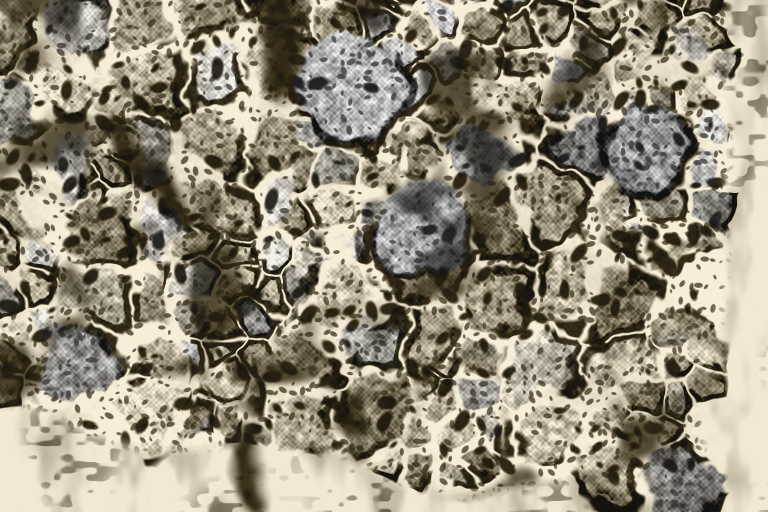
Reproduce this texture procedurally as a Shadertoy shader.

```glsl
// Crust of cobbled grey and tan grains in a pale cream cement, with dark cracks
// and pits. Two sizes of Voronoi grains are blended, three pale slabs are laid
// on top, and cell centres decide where the ragged crust ends.

float hash(vec2 p) {
    return fract(sin(dot(p, vec2(127.1, 311.7))) * 43758.5);
}

vec2 hash2(vec2 p) {
    return vec2(hash(p), hash(p + 57.3));
}

float noise(vec2 p) {
    vec2 i = floor(p), f = fract(p);
    f = f * f * (3.0 - 2.0 * f);
    return mix(mix(hash(i), hash(i + vec2(1, 0)), f.x),
               mix(hash(i + vec2(0, 1)), hash(i + vec2(1, 1)), f.x), f.y);
}

float fbm(vec2 p) {
    return 0.55 * noise(p) + 0.3 * noise(p * 2.1 + 7.0) + 0.15 * noise(p * 4.3 + 3.0);
}

float segment(vec2 p, vec2 a, vec2 b) {
    vec2 d = b - a;
    return length(p - a - d * clamp(dot(p - a, d) / dot(d, d), 0.0, 1.0));
}

// Positive inside the crust, negative on the bare cream ground
float crust(vec2 p) {
    float bottom = 0.19 - 0.14 * p.x + 0.03 * sin(p.x * 11.0 + 1.5);
    return min(p.y - bottom, 1.42 - 0.05 * smoothstep(0.5, 0.1, p.y) - p.x);
}

// Randomly turned oval pits, at most one per cell
float pits(vec2 q, float share) {
    float mask = 0.0;
    for (int k = 0; k < 9; k++) {
        vec2 cell = floor(q) + vec2(k % 3 - 1, k / 3 - 1);
        vec2 d = q - cell - 0.2 - 0.6 * hash2(cell);
        float a = 6.28 * hash(cell + 9.1);
        d = mat2(cos(a), sin(a), -sin(a), cos(a)) * d * vec2(0.75, 1.3);
        float r = 0.15 + 0.3 * hash(cell + 4.7);
        mask = max(mask, step(hash(cell + 2.9), share) * smoothstep(r + 0.1, r - 0.12, length(d)));
    }
    return mask;
}

// Grain layer: x = tone, y = coolness of the grey, z = grain coverage
vec3 grains(vec2 p, float scale) {
    vec2 q = p * scale + 0.5 * vec2(fbm(p * 17.0), fbm(p * 17.0 + 31.0));
    float near = 9.0, next = 9.0;
    vec2 id = vec2(0), offset = vec2(0);
    for (int k = 0; k < 9; k++) {
        vec2 cell = floor(q) + vec2(k % 3 - 1, k / 3 - 1);
        vec2 d = q - cell - 0.1 - 0.8 * hash2(cell);
        float dist = length(d);
        if (dist < near) {
            next = near; near = dist; id = cell; offset = d;
        } else next = min(next, dist);
    }
    float edge = 0.5 * (next - near);
    float inside = step(0.0, crust((q - offset) / scale - 0.25 / scale));
    float gap = 0.03 + 0.13 * noise(p * 13.0 + 5.0);
    float body = inside * smoothstep(gap - 0.03, gap + 0.04, edge);

    // Grain face, brighter toward the upper left
    float tone = mix(0.5, 0.85, hash(id + 3.3)) + 0.13 * dot(offset, vec2(-0.6, 0.8));
    tone = mix(0.95, tone, body);

    // Broken cracks, mostly along the lower right rims
    float side = dot(offset / (near + 0.01), vec2(0.75, -0.65));
    float gate = smoothstep(0.5, 0.62, noise(p * 15.0 + 40.0) + 0.2 * side);
    float crack = inside * gate * smoothstep(0.085, 0.035, abs(edge - 0.09));
    return vec3(mix(tone, 0.1, 0.95 * crack), hash(id + 8.8), body);
}

void mainImage(out vec4 fragColor, in vec2 fragCoord) {
    vec2 p = fragCoord / iResolution.y;
    vec2 wobble = 0.02 * vec2(fbm(p * 12.0), fbm(p * 12.0 + 20.0)) - 0.01;

    // Large grains with patches of small rubble
    float rubble = smoothstep(0.5, 0.58, noise(p * 4.5 + 2.0));
    vec3 layer = mix(grains(p, 7.5), grains(p, 14.0), rubble);
    float inCrust = smoothstep(-0.02, 0.02, crust(p + wobble));

    // Pale bluish slabs: centre and radius
    vec3 slabs[3] = vec3[3](vec3(0.69, 0.83, 0.108), vec3(0.83, 0.55, 0.092), vec3(1.26, 0.7, 0.085));
    for (int k = 0; k < 3; k++) {
        vec2 d = p + 2.0 * wobble - slabs[k].xy;
        float rim = length(d) - slabs[k].z - 0.02 * (noise(p * 30.0) - 0.5);
        float arc = smoothstep(0.012, 0.004, abs(rim)) * smoothstep(0.45, 0.6, noise(p * 11.0 + 8.0) + 1.5 * (d.x - d.y));
        layer = mix(layer, vec3(0.73 - 0.05 * float(k), 1.15, 1.0), smoothstep(0.006, -0.006, rim));
        layer.x = mix(layer.x, 0.12, arc);
    }

    // Woven stipple, grit and pits
    float tone = layer.x;
    float weave = sin(p.x * 610.0 + 3.0 * noise(p * 20.0)) * sin(p.y * 590.0 + 3.0 * noise(p * 20.0 + 9.0));
    float grit = noise(p * 150.0) + noise(p * 75.0) - 1.0;
    tone += layer.z * (0.07 * weave + 0.26 * grit) + 0.05 * grit * inCrust;
    tone += 0.22 * (fbm(p * 9.0 + 13.0) - 0.48) * inCrust;
    tone = mix(tone, 0.22, 0.75 * inCrust * pits(p * 62.0, 0.4));
    tone = mix(tone, 0.1, 0.9 * inCrust * pits(p * 27.0 + wobble * 20.0, 0.27));

    // Deep hollows, both scattered and in three long shadows
    float hollow = 0.75 * inCrust * smoothstep(0.6, 0.76, fbm(p * 7.0 + 60.0));
    vec2 s = p + 2.5 * wobble;
    float shade = segment(s, vec2(0.55, 0.84), vec2(0.55, 1.02));
    shade = min(shade, segment(s, vec2(0.22, 0.74), vec2(0.36, 0.57)) + 0.012);
    shade = min(shade, segment(s, vec2(0.49, 0.03), vec2(0.49, 0.14)) + 0.012);
    hollow = max(hollow, 0.9 * smoothstep(0.055, 0.015, shade));
    tone = mix(tone, 0.08 + 0.12 * noise(p * 60.0), hollow);

    // Bare ground with soft stains and faint dashes
    float stain = fbm(p * vec2(16.0, 7.0));
    float dashes = smoothstep(0.62, 0.8, noise(p * vec2(45.0, 75.0))) * smoothstep(0.35, 0.65, noise(p * 7.0 + 3.0));
    tone -= (1.0 - inCrust) * (0.22 * smoothstep(0.4, 0.8, stain) + 0.35 * dashes);

    // Warm tint, turning neutral on the cool grains
    tone = clamp(tone, 0.08, 0.97);
    float cool = layer.z * smoothstep(0.5, 1.1, layer.y);
    vec3 warm = vec3(0.0, 0.036, 0.12) * smoothstep(0.0, 0.25, tone);
    fragColor = vec4(tone - mix(warm, vec3(0.02, 0.015, 0.0), 0.85 * cool), 1.0);
}
```
